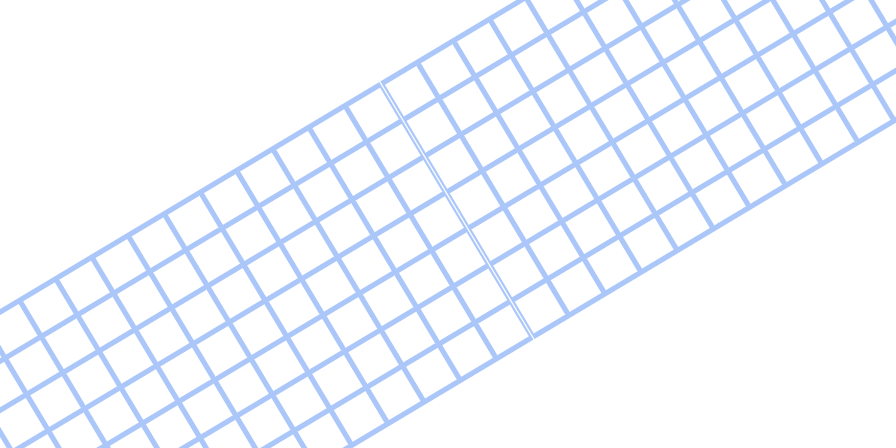
Write a Shadertoy shader that draws this pattern.

```glsl
// Coverage of a shape from its signed distance, one pixel soft
float coverage(float signedDist) {
    return clamp(0.5 - signedDist * iResolution.y, 0.0, 1.0);
}

void mainImage(out vec4 fragColor, in vec2 fragCoord) {
    // Strip frame: x runs along the strip, y goes down across it
    float angle = 0.5393;
    vec2 along = vec2(cos(angle), sin(angle));
    vec2 across = vec2(along.y, -along.x);
    vec2 p = fragCoord / iResolution.y - vec2(0.8508, 0.8125);
    vec2 q = vec2(dot(p, along), dot(p, across));

    // Distance to the nearest rule; the strip is seven cells deep
    float cell = 0.09406;
    float halfWidth = 0.00586;
    float depth = 7.0 * cell;
    float longRule = abs(q.y - cell * clamp(floor(q.y / cell + 0.5), 0.0, 7.0));
    float crossRule = abs(q.x - cell * floor(q.x / cell + 0.5));
    float outside = abs(q.y - 0.5 * depth) - 0.5 * depth;

    float grid = min(longRule, crossRule) - halfWidth;
    grid = min(grid, abs(q.x) - 0.0063);
    float ink = coverage(max(grid, outside - halfWidth));

    // Thin white seam where the two sheets meet
    ink *= 1.0 - coverage(abs(q.x) - 0.0014);

    vec3 paper = vec3(1.0);
    vec3 ruleBlue = vec3(0.67, 0.78, 0.98);
    fragColor = vec4(mix(paper, ruleBlue, ink), 1.0);
}
```
